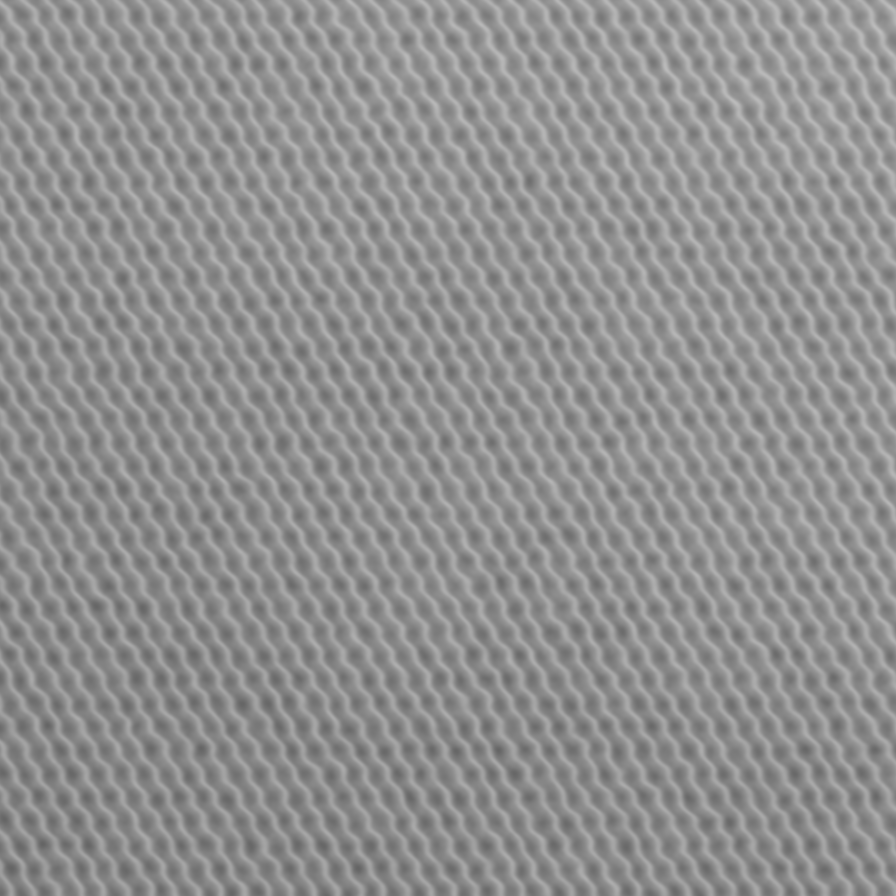
This texture is drawn by a WebGL 1 fragment shader. Its source:

```glsl
precision highp float;
// Grey embossed weave: steep wavy ridges between slanted chains of soft dimples.

uniform vec2 u_resolution;

#define REPEATS vec2(38.5, 37.8)  // dimples across and rows down
#define SLANT 0.57                // sideways shift per row, in dimples
#define ORIGIN vec2(0.451, 0.638) // centre of one dimple
#define STEP 0.095                // sideways swing of the ridges
#define RIDGE_WIDTH 0.18
#define DIMPLE_RADIUS 0.32
#define RIDGE_LIGHT 0.11
#define DIMPLE_DARK 0.10
#define BASE_GREY 0.567
#define WARP 0.22                 // unevenness of the lattice
#define WEAR 0.30                 // variation between dimples
#define GRAIN 0.032

const float TAU = 6.2831853;

vec2 hash2(vec2 p) {
  vec2 k = vec2(dot(p, vec2(127.1, 311.7)), dot(p, vec2(269.5, 183.3)));
  return fract(sin(k) * 43758.55) * 2.0 - 1.0;
}

float gradientNoise(vec2 p) {
  vec2 i = floor(p);
  vec2 f = p - i;
  vec2 w = f * f * f * (f * (f * 6.0 - 15.0) + 10.0);
  float a = dot(hash2(i), f);
  float b = dot(hash2(i + vec2(1.0, 0.0)), f - vec2(1.0, 0.0));
  float c = dot(hash2(i + vec2(0.0, 1.0)), f - vec2(0.0, 1.0));
  float d = dot(hash2(i + vec2(1.0, 1.0)), f - vec2(1.0, 1.0));
  return mix(mix(a, b, w.x), mix(c, d, w.x), w.y);
}

// Sheared lattice: x counts the slanted chains, y counts the rows downward.
vec2 toLattice(vec2 p) {
  vec2 q = (p - ORIGIN) * REPEATS * vec2(1.0, -1.0);
  q += WARP * vec2(gradientNoise(q * 0.6), gradientNoise(q * 0.6 + 37.0));
  return vec2(q.x - SLANT * q.y, q.y);
}

// Signed distance from the nearest staircase ridge, positive on its right.
float ridgeOffset(vec2 q) {
  return fract(q.x + STEP * sin(TAU * q.y)) - 0.5;
}

// Sum of soft dimples, drawn out along the chains, uneven in depth and place.
float dimples(vec2 q) {
  vec2 cell = floor(q + 0.5);
  float sum = 0.0;
  for (int j = -1; j <= 1; j++) {
    for (int i = -1; i <= 1; i++) {
      vec2 id = cell + vec2(float(i), float(j));
      vec2 f = q - id - 0.06 * hash2(id);
      vec2 offset = vec2(f.x + 0.3 * f.y, 0.9 * f.y);
      float depth = 1.0 + WEAR * hash2(id + 71.0).x;
      sum += depth * exp(-dot(offset, offset) / (DIMPLE_RADIUS * DIMPLE_RADIUS));
    }
  }
  return sum;
}

void main() {
  vec2 p = gl_FragCoord.xy / u_resolution;
  vec2 q = toLattice(p);

  // Raised ridges, lit from the left
  float d = ridgeOffset(q);
  float ridge = exp(-d * d / (RIDGE_WIDTH * RIDGE_WIDTH));
  ridge *= 1.0 + 0.35 * gradientNoise(q * 1.3 + 11.0);
  float grey = BASE_GREY + RIDGE_LIGHT * ridge - 0.02 * sin(TAU * d);

  // Sunken dimples
  grey -= DIMPLE_DARK * dimples(q);

  // Broad light falling from the upper right
  grey += dot(p - 0.5, vec2(0.035, 0.052));
  grey += 0.022 * gradientNoise(p * 3.0 + 5.0);

  // Fine surface wear
  grey += GRAIN * (gradientNoise(p * 75.0) + 0.6 * gradientNoise(p * 150.0));

  gl_FragColor = vec4(vec3(clamp(grey, 0.0, 1.0)), 1.0);
}
```
